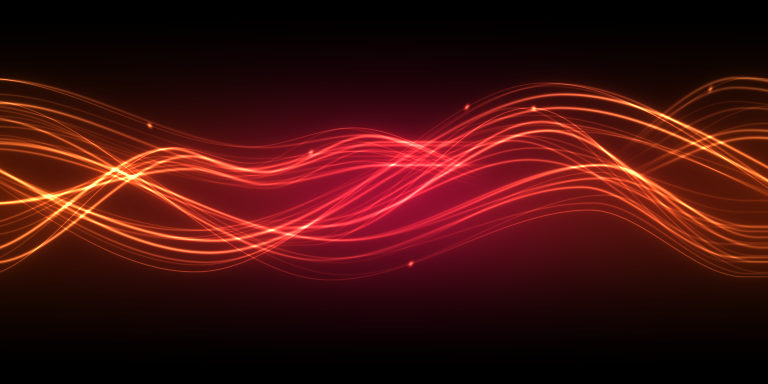
Give the GLSL for this background, as a WebGL 1 fragment shader.

```glsl
precision highp float;
// Glowing ribbons of fine light strands weaving across a dark red and amber haze.
uniform vec2 u_resolution;

const int STRANDS = 9;
const vec3 AMBER_HAZE = vec3(0.30, 0.085, 0.015);
const vec3 CRIMSON_HAZE = vec3(0.46, 0.05, 0.13);
const vec3 ORANGE_LIGHT = vec3(1.0, 0.40, 0.10);
const vec3 RED_LIGHT = vec3(1.0, 0.18, 0.15);
const vec3 HOT_CORE = vec3(0.65, 0.62, 0.42);

float hash(float n) {
  return fract(sin(n * 127.1) * 43758.5453);
}

vec4 hash4(float n) {
  return vec4(hash(n), hash(n + 0.37), hash(n + 0.71), hash(n + 1.13));
}

// Smooth step from a to b: x holds its value, y its slope.
vec2 ease(float a, float b, float x) {
  float t = clamp((x - a) / (b - a), 0.0, 1.0);
  return vec2(t * t * (3.0 - 2.0 * t), 6.0 * t * (1.0 - t) / (b - a));
}

// Height and slope of a curve that swings through four turning points.
vec2 swing(float x, vec4 turns, vec4 heights) {
  return vec2(heights.x, 0.0)
    + (heights.y - heights.x) * ease(turns.x, turns.y, x)
    + (heights.z - heights.y) * ease(turns.y, turns.z, x)
    + (heights.w - heights.z) * ease(turns.z, turns.w, x);
}

// Light of one strand bundle: x is the sharp core, y the soft halo.
vec2 ribbon(vec2 p, vec4 turns, vec4 outer, vec4 inner, vec2 span, float sparkX, float seed) {
  vec2 light = vec2(0.0);
  float pixel = 1.0 / u_resolution.y;
  float fade = smoothstep(span.x, span.x + 0.25, p.x)
    * (1.0 - smoothstep(span.y - 0.32, span.y, p.x));
  for (int i = 0; i < STRANDS; i++) {
    float id = float(i);
    float key = seed + id * 3.17;
    float loose = min(id, 1.0);
    vec4 blend = clamp(id / float(STRANDS - 1) + loose * 0.6 * (hash4(key) - 0.5), 0.0, 1.0);
    float shift = loose * 0.1 * (hash(key + 5.3) - 0.5);
    vec2 curve = swing(p.x + shift, turns, mix(outer, inner, blend));
    float d = abs(p.y - curve.x) / sqrt(1.0 + curve.y * curve.y);

    // The edge strand stays thin; the others vary in strength.
    float power = hash(key + 8.9);
    float gain = mix(0.42, mix(0.22, 1.0, power * power), loose);
    gain *= 0.72 + 0.28 * sin(p.x * 5.0 + key * 2.0);
    float width = max(mix(0.0018, 0.0042, power * loose), 0.65 * pixel);
    light += gain * vec2(exp(-d * d / (width * width)), exp(-d / 0.014));

    // A small spark rides on the edge strand.
    float spark = length(vec2(p.x - sparkX, d)) / 0.006;
    light += (1.0 - loose) * vec2(0.9, 0.6) * exp(-spark * spark);
  }
  return light * fade;
}

vec3 haze(vec2 p, float warmth) {
  float band = (p.y - 0.49) / 0.255;
  vec2 glow = (p - vec2(1.03, 0.48)) / vec2(0.34, 0.17);
  vec3 color = mix(AMBER_HAZE, CRIMSON_HAZE, warmth) * exp(-band * band);
  color += vec3(0.10, 0.0, 0.055) * exp(-dot(glow, glow));
  return color * smoothstep(0.0, 0.16, p.y) * smoothstep(1.0, 0.86, p.y);
}

void main() {
  // Height is one unit; the layout is two units wide.
  vec2 p = gl_FragCoord.xy / u_resolution * vec2(2.0, 1.0);
  float offCenter = (p.x - 1.02) / 0.58;
  float warmth = exp(-offCenter * offCenter);

  // Upper ribbon, entering at both sides
  vec2 light = ribbon(p, vec4(-0.05, 0.65, 0.92, 1.36),
    vec4(0.797, 0.617, 0.667, 0.535), vec4(0.64, 0.51, 0.58, 0.49),
    vec2(-0.5, 1.30), 0.39, 1.0);
  light += 0.75 * ribbon(p, vec4(1.2, 1.46, 1.95, 2.6),
    vec4(0.50, 0.53, 0.797, 0.62), vec4(0.45, 0.49, 0.64, 0.51),
    vec2(1.56, 3.0), 1.85, 17.0);

  // Great crest right of the center
  light += ribbon(p, vec4(-0.573, 0.508, 1.42, 2.5),
    vec4(0.779, 0.292, 0.784, 0.292), vec4(0.68, 0.40, 0.66, 0.40),
    vec2(-0.5, 3.0), 1.216, 31.0);

  // Sweep that forms the lower edge
  light += ribbon(p, vec4(-0.05, 0.86, 1.536, 1.94),
    vec4(0.74, 0.271, 0.453, 0.279), vec4(0.58, 0.375, 0.57, 0.41),
    vec2(-0.5, 3.0), 1.07, 47.0);

  // Rise from the lower left into the middle
  light += ribbon(p, vec4(-0.06, 0.456, 0.65, 0.964),
    vec4(0.279, 0.615, 0.575, 0.63), vec4(0.47, 0.56, 0.52, 0.57),
    vec2(-0.5, 1.32), 0.81, 63.0);

  // Inner arc that drops toward the right
  light += ribbon(p, vec4(0.39, 0.807, 1.38, 1.94),
    vec4(0.35, 0.362, 0.719, 0.318), vec4(0.42, 0.43, 0.57, 0.48),
    vec2(0.55, 3.0), 1.39, 79.0);

  vec3 tint = mix(ORANGE_LIGHT, RED_LIGHT, warmth);
  float core = min(light.x, 1.5);
  vec3 color = haze(p, warmth);
  color += tint * (0.13 * light.y + 0.62 * core);
  color += HOT_CORE * core * core * mix(0.65, 0.5, warmth);
  gl_FragColor = vec4(min(color, vec3(1.0)), 1.0);
}
```
